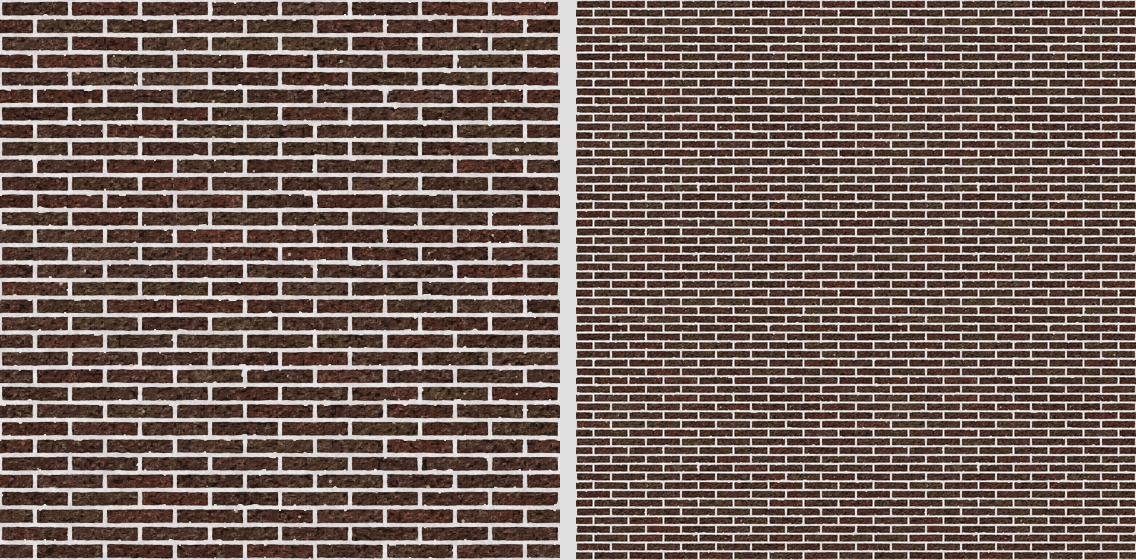
Left, the tile; right, the same tile 2 across and 2 down.
Give the GLSL for this texture, as a three.js fragment shader.

```glsl
varying vec2 vUv;

const vec2 GRID = vec2(8.0, 32.0);
const vec2 BRICK_HALF = vec2(0.0586, 0.0118);
const float CORNER = 0.0016;
const float EDGE_SOFT = 0.0013;
const float EDGE_WOBBLE = 0.0022;
const float CHIP_DEPTH = 0.0030;
const float TILT = 0.022;
const float SPECK_GRID = 96.0;
const float SPECK_RATE = 0.005;

const vec3 BRICK_DARK = vec3(0.20, 0.12, 0.095);
const vec3 BRICK_MID = vec3(0.31, 0.22, 0.18);
const vec3 BRICK_RED = vec3(0.34, 0.19, 0.145);
const vec3 BRICK_OLIVE = vec3(0.32, 0.26, 0.17);
const vec3 BRICK_DUST = vec3(0.48, 0.42, 0.37);
const vec3 MORTAR_LIGHT = vec3(0.90, 0.89, 0.89);
const vec3 MORTAR_SHADE = vec3(0.75, 0.73, 0.72);
const vec3 SPECK_COLOR = vec3(0.80, 0.75, 0.66);

float hash(vec2 p, float seed) {
  vec3 q = fract(vec3(p.xyx + seed * 17.13) * 0.1031);
  q += dot(q, q.yzx + 33.33);
  return fract((q.x + q.y) * q.z);
}

// Value noise that wraps over the unit square
float noise(vec2 uv, vec2 period, float seed) {
  vec2 p = uv * period;
  vec2 i = floor(p);
  vec2 f = fract(p);
  f = f * f * (3.0 - 2.0 * f);
  vec2 a = mod(i, period);
  vec2 b = mod(i + 1.0, period);
  float low = mix(hash(a, seed), hash(vec2(b.x, a.y), seed), f.x);
  float high = mix(hash(vec2(a.x, b.y), seed), hash(b, seed), f.x);
  return mix(low, high, f.y);
}

float fbm(vec2 uv, vec2 period, float seed) {
  float sum = 0.0;
  float weight = 0.5;
  for (int i = 0; i < 3; i++) {
    sum += weight * noise(uv, period, seed + float(i));
    period *= 2.0;
    weight *= 0.6;
  }
  return sum / 0.98;
}

float roundedBox(vec2 p, vec2 halfSize, float radius) {
  vec2 q = abs(p) - halfSize + radius;
  return length(max(q, 0.0)) + min(max(q.x, q.y), 0.0) - radius;
}

// Rough fired clay, lit from the upper left
vec3 brickColor(vec2 id, float dist) {
  float patches = fbm(vUv, vec2(48.0, 80.0), 1.0);
  float grain = fbm(vUv, vec2(120.0, 160.0), 5.0);
  float lit = fbm(vUv + vec2(-0.0015, 0.002), vec2(120.0, 160.0), 5.0);
  float grit = noise(vUv, vec2(384.0), 9.0);
  float hue = hash(id, 2.0) + 0.9 * (patches - 0.5);

  vec3 base = mix(BRICK_RED, BRICK_MID, smoothstep(0.05, 0.45, hue));
  base = mix(base, BRICK_OLIVE, 0.8 * smoothstep(0.55, 1.05, hue));
  float tone = 0.58 + 1.1 * (grain - 0.5) + 0.5 * (grit - 0.5);
  tone += 0.35 * (hash(id, 3.0) - 0.5);
  vec3 color = mix(BRICK_DARK, base, clamp(tone, 0.0, 1.25));
  color *= 1.0 + 0.9 * (grain - lit);

  // Pale dust on the peaks, dark pits, shaded rim
  float dust = smoothstep(0.56, 0.85, 0.6 * grain + 0.4 * grit);
  color = mix(color, BRICK_DUST, 0.6 * dust);
  color *= 1.0 - 0.5 * smoothstep(0.66, 0.9, noise(vUv, vec2(192.0, 256.0), 13.0));
  color *= 1.0 - 0.18 * smoothstep(-0.004, -0.001, dist);
  return color * 1.1;
}

vec3 mortarColor(float dist) {
  float stain = fbm(vUv, vec2(32.0, 64.0), 21.0);
  float sand = noise(vUv, vec2(320.0), 25.0);
  float light = 0.85 + 0.7 * (stain - 0.5) + 0.5 * (sand - 0.5);
  light -= 0.25 * (1.0 - smoothstep(0.0, 0.002, dist));
  return mix(MORTAR_SHADE, MORTAR_LIGHT, clamp(light, 0.0, 1.15));
}

// Sparse crumbs with ragged outlines
float specks() {
  vec2 p = vUv * SPECK_GRID;
  vec2 id = mod(floor(p), SPECK_GRID);
  vec2 center = 0.35 + 0.3 * vec2(hash(id, 31.0), hash(id, 32.0));
  float radius = mix(0.12, 0.32, hash(id, 33.0));
  float d = length(fract(p) - center) + 0.2 * (noise(vUv, vec2(320.0), 34.0) - 0.5);
  return step(hash(id, 35.0), SPECK_RATE) * (1.0 - smoothstep(radius - 0.1, radius + 0.1, d));
}

void main() {
  // Running bond: every other course moves by half a brick
  vec2 grid = vUv * GRID;
  grid.x += 0.5 * mod(floor(grid.y) + 1.0, 2.0);
  vec2 id = mod(floor(grid), GRID);
  vec2 local = (fract(grid) - 0.5) / GRID;
  local.y += local.x * TILT * (hash(id, 41.0) - 0.5);

  // Worn outline
  float dist = roundedBox(local, BRICK_HALF, CORNER);
  dist += EDGE_WOBBLE * (fbm(vUv, vec2(96.0, 128.0), 43.0) - 0.5);
  dist += CHIP_DEPTH * smoothstep(0.8, 1.0, noise(vUv, vec2(112.0), 47.0));

  float mortar = smoothstep(-EDGE_SOFT, EDGE_SOFT, dist);
  vec3 color = mix(brickColor(id, dist), mortarColor(dist), mortar);
  color = mix(color, SPECK_COLOR, 0.8 * specks());
  gl_FragColor = vec4(color, 1.0);
}
```
